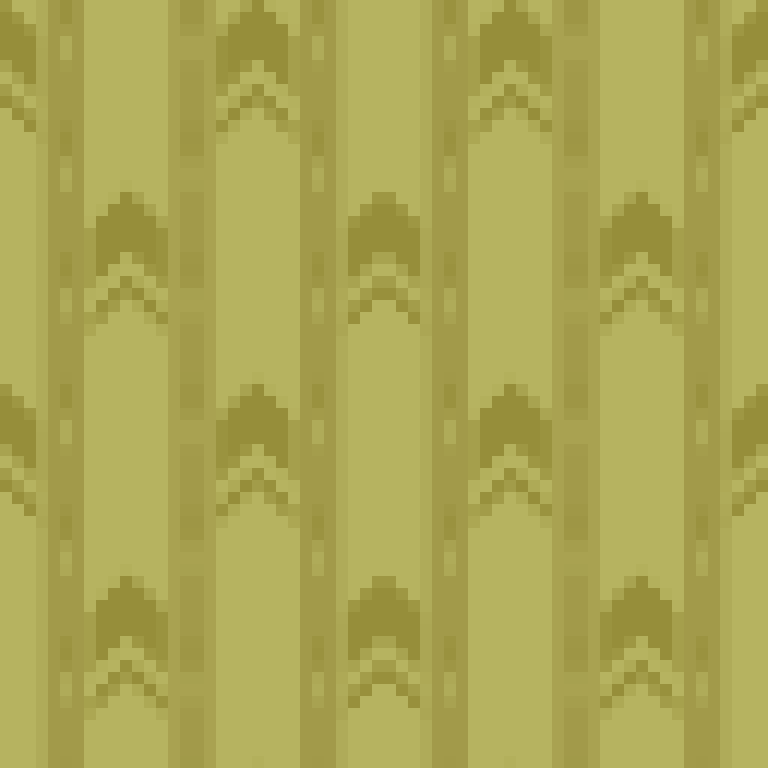
A Shadertoy shader for this pattern:

```glsl
const vec3 GROUND = vec3(0.714, 0.702, 0.376);
const vec3 STRIPE = vec3(0.635, 0.604, 0.290);
const vec3 CHEVRON = vec3(0.588, 0.557, 0.227);

const float BLOCKS = 64.0;           // coarse blocks along each side
const float BLOCK = 1.0 / BLOCKS;
const float COLUMNS = 6.0;
const float CHEVRON_ROWS = 2.0;      // per column, staggered by half a row
const float DASH_ROWS = 6.0;

const float STRIPE_HALF = 0.026;
const float DASH_HALF = 0.0052;
const float DASH_HALF_LENGTH = 0.018;
const float DARK_DASH_DEPTH = 0.016;
const float LIGHT_DASH_DEPTH = 0.0625;

const float CHEVRON_HALF = 0.050;
const float CHEVRON_SLOPE = 1.0;
const vec2 BROAD_BAND = vec2(-0.004, 0.077);  // start and end below the apex
const vec2 THIN_BAND = vec2(0.108, 0.132);

// Share of a block centred on x that lies between lo and hi
float coverage(float x, float lo, float hi) {
    vec2 edges = clamp((vec2(lo, hi) - x) / BLOCK + 0.5, 0.0, 1.0);
    return edges.y - edges.x;
}

// Signed offset from the nearest multiple of period
float nearest(float x, float period) {
    return x - period * round(x / period);
}

float chevrons(vec2 p) {
    float column = round(p.x * COLUMNS);
    float across = p.x - column / COLUMNS;
    float period = 1.0 / CHEVRON_ROWS;
    float margin = 0.3 * period;
    float down = -p.y - 0.5 * period * mod(column, 2.0);
    down = mod(down + margin, period) - margin;
    float depth = down - CHEVRON_SLOPE * abs(across);
    float bands = coverage(depth, BROAD_BAND.x, BROAD_BAND.y)
                + coverage(depth, THIN_BAND.x, THIN_BAND.y);
    return bands * coverage(across, -CHEVRON_HALF, CHEVRON_HALF);
}

float dash(float down, float depth) {
    float offset = nearest(down - depth, 1.0 / DASH_ROWS);
    return coverage(offset, -DASH_HALF_LENGTH, DASH_HALF_LENGTH);
}

vec3 pattern(vec2 p) {
    vec3 color = mix(GROUND, CHEVRON, chevrons(p));

    // Stripes between the columns, with a dashed centre line
    float across = nearest(p.x - 0.5 / COLUMNS, 1.0 / COLUMNS);
    color = mix(color, STRIPE, coverage(across, -STRIPE_HALF, STRIPE_HALF));
    float line = coverage(across, -DASH_HALF, DASH_HALF);
    color = mix(color, CHEVRON, line * dash(-p.y, DARK_DASH_DEPTH));
    return mix(color, GROUND, line * dash(-p.y, LIGHT_DASH_DEPTH));
}

vec3 blockColor(vec2 cell) {
    return pattern((cell + 0.5) * BLOCK);
}

void mainImage(out vec4 fragColor, in vec2 fragCoord) {
    // Flat blocks, blended over one pixel where they meet
    vec2 grid = fragCoord / iResolution.xy * BLOCKS - 0.5;
    vec2 cell = floor(grid);
    vec2 pixel = BLOCKS / iResolution.xy;
    vec2 blend = clamp((fract(grid) - 0.5) / pixel + 0.5, 0.0, 1.0);
    vec3 lower = mix(blockColor(cell), blockColor(cell + vec2(1.0, 0.0)), blend.x);
    vec3 upper = mix(blockColor(cell + vec2(0.0, 1.0)), blockColor(cell + 1.0), blend.x);
    fragColor = vec4(mix(lower, upper, blend.y), 1.0);
}
```
